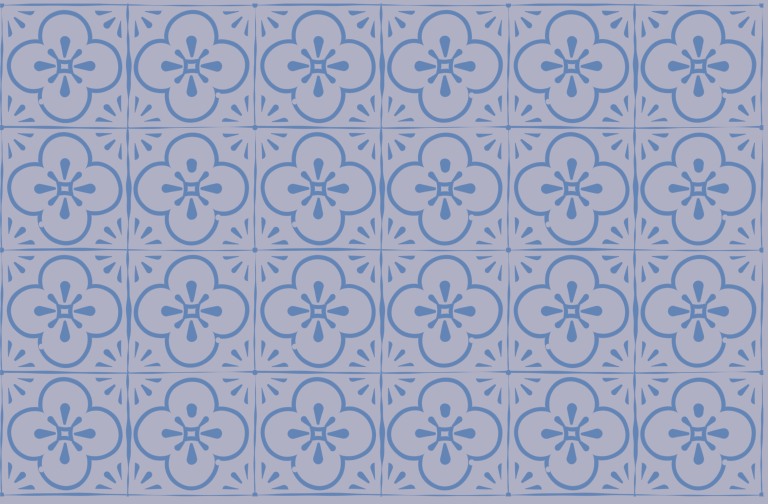
Give the GLSL for this pattern, as a Shadertoy shader.

```glsl
// Six by four glazed tiles: a quatrefoil outline around eight drop petals,
// with a fan of three leaves in every corner and worn grout lines between.
// Distance functions are merged in tile units; layered sines add the wear.

const float TAU = 6.2831853;
const vec2 TILE_COUNT = vec2(6.0, 4.0);
const vec2 GRID_ORIGIN = vec2(0.002, 0.018);   // share of the canvas
const vec2 GRID_PITCH = vec2(0.165, 0.243);    // share of the canvas
const vec2 TILE_SIZE = vec2(1.034, 1.0);       // in tile heights
const vec3 GLAZE = vec3(0.69, 0.69, 0.77);
const vec3 INK = vec3(0.39, 0.52, 0.71);

float hash(vec2 p) {
    return fract(sin(dot(p, vec2(127.1, 311.7))) * 437.58);
}

vec2 turn(vec2 p, float angle) {
    float c = cos(angle), s = sin(angle);
    return vec2(c * p.x + s * p.y, c * p.y - s * p.x);
}

// Small hand-cut irregularity of the outlines.
vec2 wobble(vec2 p, float phase) {
    return 0.0025 * vec2(sin(19.0 * p.y + phase) + 0.5 * sin(41.0 * p.x + phase),
                         sin(17.0 * p.x + phase) + 0.5 * sin(37.0 * p.y - phase));
}

// Drop along +y with a narrow near end and a round far end.
float drop(vec2 p, float near, float far, float nearRadius, float farRadius) {
    p = vec2(abs(p.x), p.y - near);
    float len = far - near;
    float slope = (nearRadius - farRadius) / len;
    float rise = sqrt(1.0 - slope * slope);
    float side = dot(p, vec2(-slope, rise));
    if (side < 0.0) return length(p) - nearRadius;
    if (side > rise * len) return length(p - vec2(0.0, len)) - farRadius;
    return dot(p, vec2(rise, slope)) - nearRadius;
}

// Outline of four merged circles.
float quatrefoil(vec2 p, vec2 offset, float radius, float stroke) {
    p = abs(p);
    float lobes = min(length(p - vec2(offset.x, 0.0)),
                      length(p - vec2(0.0, offset.y))) - radius;
    return abs(lobes + 0.5 * stroke) - 0.5 * stroke;
}

// Four large and four small petals; worn tiles have a stubby top petal.
float petals(vec2 p, float worn) {
    float d = 1.0;
    for (int k = 0; k < 4; k++) {
        float angle = float(k) * TAU / 4.0;
        float stub = k == 0 ? worn : 0.0;
        float slim = k == 1 ? worn : 0.0;
        float large = drop(turn(p, angle), 0.085 + 0.085 * stub, 0.208,
                           0.012 + 0.024 * stub, 0.042 - 0.006 * slim);
        float small = drop(turn(p, angle + TAU / 8.0), 0.09, 0.163, 0.010, 0.025);
        d = min(d, min(large, small));
    }
    return d;
}

// Diagonal leaf and two half leaves cut flat along the tile edges.
float cornerFan(vec2 p, vec2 corner, float fullness) {
    vec2 q = corner - abs(p);
    float diagonal = drop(turn(q, -TAU / 8.0), 0.08, 0.165, 0.009, 0.026 * fullness);
    float upright = max(drop(q, 0.085, 0.18, 0.006, 0.035 * fullness), -q.x);
    float level = max(drop(q.yx, 0.085, 0.18, 0.006, 0.035 * fullness), -q.y);
    return min(diagonal, min(upright, level));
}

// Line of swelling width that breaks where the wear falls below zero.
float wornLine(float across, float along, float halfWidth, float phase) {
    float a = along * TAU;
    float wear = 0.75 - 0.45 * cos(a) + 0.28 * sin(2.0 * a + phase)
               + 0.22 * sin(5.0 * a + 2.0 * phase);
    float drift = 0.005 * sin(a + phase);
    return abs(across + drift) - halfWidth * wear;
}

float grout(vec2 grid) {
    vec2 index = round(grid);
    vec2 across = (grid - index) * TILE_SIZE;
    vec2 parity = mod(index, 2.0);
    float upright = wornLine(across.x, grid.y, mix(0.007, 0.014, parity.x), 2.0 * parity.x);
    float level = wornLine(across.y, grid.x * 0.5 + 0.25, 0.008, 1.3 + 2.0 * parity.y);
    float knot = length(across) - mix(0.022, 0.008, parity.x);
    vec2 outside = (abs(grid - 0.5 * TILE_COUNT) - 0.5 * TILE_COUNT) * TILE_SIZE;
    float frame = max(outside.x, outside.y) - 0.012;
    return max(min(min(upright, level), knot), frame);
}

float tileMotif(vec2 p, vec2 id) {
    vec2 parity = mod(id, 2.0);
    p += wobble(p, 2.0 * parity.x + parity.y);
    float worn = parity.x * (1.0 - parity.y);
    float ring = quatrefoil(p, vec2(0.25, 0.24), 0.221, 0.034);
    // One chip in the outline, on alternating sides.
    vec2 chip = mix(vec2(-0.19, -0.29), vec2(0.215, -0.235), parity.x);
    ring = max(ring, 0.024 - length(p - chip));
    float fullness = mix(0.8, 1.08, hash(parity + 3.0 * sign(p)));
    float fan = cornerFan(p, vec2(0.462, 0.452), fullness);
    return min(ring, min(petals(p, worn), fan));
}

void mainImage(out vec4 fragColor, in vec2 fragCoord) {
    vec2 grid = (fragCoord / iResolution.xy - GRID_ORIGIN) / GRID_PITCH;
    vec2 id = floor(grid);
    float d = grout(grid);
    bool inside = all(greaterThanEqual(id, vec2(0.0))) && all(lessThan(id, TILE_COUNT));
    if (inside) d = min(d, tileMotif((grid - id - 0.5) * TILE_SIZE, id));
    float pixel = 1.0 / (iResolution.y * GRID_PITCH.y);
    float ink = 1.0 - smoothstep(-0.8 * pixel, 0.8 * pixel, d);
    fragColor = vec4(mix(GLAZE, INK, ink), 1.0);
}
```
